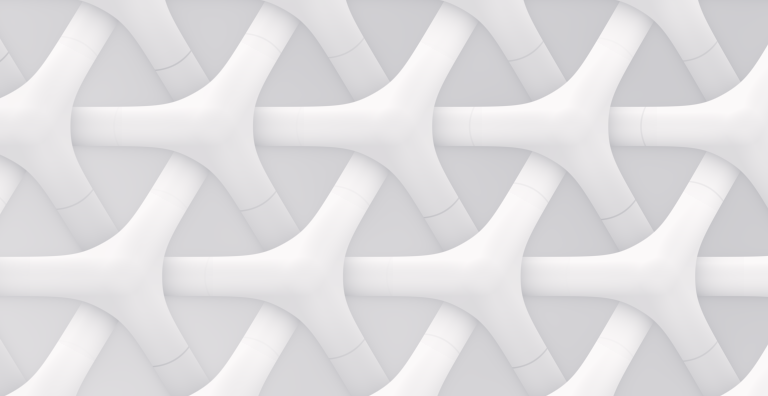
A WebGL 1 fragment shader for this pattern:

```glsl
precision highp float;

uniform vec2 u_resolution;

#define REPEATS vec2(4.151, 4.434)   // lattice units per canvas width
#define ORIGIN vec2(0.039, 0.351)    // one hub, in canvas widths
#define SQUEEZE 0.165                // repeats tighten to the right
#define ARM_RADIUS 0.113
#define FILLET 0.078
#define SEAM_AT 0.55
#define SEAM_WIDTH 0.006
#define SHADOW 0.20
#define LIGHT_DIR vec2(-0.14, 0.99)
#define ROW 0.8660254

float hash(vec2 p) {
    return fract(sin(dot(p, vec2(127.1, 311.7))) * 4375.85);
}

float gradientDot(vec2 cell, vec2 offset) {
    float a = 6.2832 * hash(cell);
    return dot(vec2(cos(a), sin(a)), offset);
}

float gradientNoise(vec2 p) {
    vec2 i = floor(p), f = p - i;
    vec2 u = f * f * f * (f * (f * 6.0 - 15.0) + 10.0);
    vec2 e = vec2(1.0, 0.0);
    return mix(mix(gradientDot(i, f), gradientDot(i + e, f - e), u.x),
               mix(gradientDot(i + e.yx, f - e.yx), gradientDot(i + 1.0, f - 1.0), u.x), u.y);
}

// Three arms blended into one body: distance, surface tilt and seam darkness
float tripod(vec2 p, vec2 id, float px, out vec2 tilt, out float seam) {
    float total = 0.0;
    tilt = vec2(0.0);
    seam = 0.0;
    for (int k = 0; k < 3; k++) {
        float arm = float(k);
        float angle = 1.0471976 * (1.0 + 2.0 * arm);
        vec2 dir = vec2(cos(angle), sin(angle));
        float along = clamp(dot(p, dir), 0.0, 0.95);
        vec2 side = p - dir * along;
        float off = length(side);
        float weight = exp((ARM_RADIUS - off) / FILLET);

        // Flat top with rounded flanks, sinking towards the tip
        vec2 flank = side / ARM_RADIUS;
        flank *= min(length(flank), 1.0) / max(length(flank), 1.0);
        tilt += weight * (0.75 * flank + 0.6 * smoothstep(0.0, 0.6, along) * dir);

        float rnd = hash(id + 7.3 * arm + 3.1);
        float bow = along - SEAM_AT - 0.1 * (rnd - 0.5) + 2.0 * off * off;
        float line = 1.0 - smoothstep(0.0, SEAM_WIDTH + 0.5 * px, abs(bow));
        float strength = arm > 1.5 ? 0.5 + 0.5 * rnd : 0.6 * rnd * rnd;
        seam += weight * line * strength;
        total += weight;
    }
    tilt /= total;
    seam /= total;
    return -FILLET * log(total);
}

// Cool grey in the dark, faintly warm white in the light
vec3 tone(float v) {
    float t = clamp((v - 0.72) / 0.26, 0.0, 1.0);
    return vec3(v, v - 0.01 * t, v + mix(0.02, -0.009, t));
}

void main() {
    vec2 uv = gl_FragCoord.xy / u_resolution.x;
    vec2 s = uv - ORIGIN;
    vec2 q = s * REPEATS + vec2(SQUEEZE * s.x * s.x, 0.0);
    float px = REPEATS.y / u_resolution.x;

    // Lattice triangle around the point
    vec2 skew = vec2(q.x - 0.5 * q.y / ROW, q.y / ROW);
    vec2 cell = floor(skew), f = skew - cell;
    float apex = step(1.0, f.x + f.y);
    float nearest = 9.0;
    for (int k = 0; k < 3; k++) {
        vec2 corner = k == 0 ? vec2(apex) : (k == 1 ? vec2(1.0, 0.0) : vec2(0.0, 1.0));
        vec2 hub = cell + corner;
        nearest = min(nearest, length(q - vec2(hub.x + 0.5 * hub.y, hub.y * ROW)));
    }

    // Recessed back wall
    float haze = smoothstep(0.0, 1.0, 0.75 * uv.x + 0.9 * uv.y);
    float level = mix(0.868, 0.812, haze) + 0.02 * gradientNoise(q * 1.7);
    float covered = 0.0;

    // Far bodies first, the nearest hub on top
    for (int k = 0; k < 6; k++) {
        int c = k < 3 ? k : k - 3;
        vec2 corner = c == 0 ? vec2(apex) : (c == 1 ? vec2(1.0, 0.0) : vec2(0.0, 1.0));
        vec2 hub = cell + corner;
        vec2 p = q - vec2(hub.x + 0.5 * hub.y, hub.y * ROW);
        bool onTop = length(p) < nearest + 0.00001;
        if (onTop != (k > 2)) continue;

        vec2 tilt;
        float seam;
        float d = tripod(p, hub, px, tilt, seam);
        float depth = SHADOW * clamp(0.65 - 0.5 * tilt.y, 0.2, 1.0);
        float reach = max(d, 0.0);
        level *= 1.0 - mix(0.3 * exp(-reach / 0.03), exp(-reach / 0.07), covered) * depth;

        float lit = dot(tilt, LIGHT_DIR);
        float body = 0.925 + mix(0.095, 0.125, uv.x) * lit;
        body += 0.015 * (uv.x - 0.5) + 0.01 * gradientNoise(q * 2.3 + 5.0);
        body = clamp(body, 0.74, 0.985) - 0.09 * seam;

        float cover = 1.0 - smoothstep(-0.7 * px, 0.7 * px, d);
        level = mix(level, body, cover);
        covered = max(covered, cover);
    }
    gl_FragColor = vec4(tone(level), 1.0);
}
```
